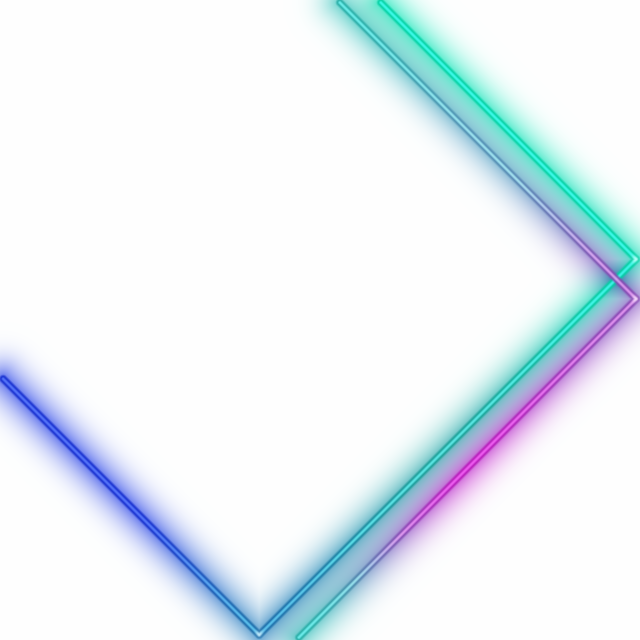
This background is drawn by a WebGL 2 fragment shader. Its source:

```glsl
#version 300 es
precision highp float;

uniform vec2 u_resolution;
out vec4 outColor;

// Sizes, in canvas units
const float TUBE_RADIUS = 0.0062;
const float CORE_RADIUS = 0.0030;
const float HALO_WIDTH = 0.036;
const float RIM_WIDTH = 0.012;
const float CORNER_SPARK = 0.007;

// Strengths
const float HALO_STRENGTH = 0.36;
const float RIM_STRENGTH = 0.44;
const float TUBE_SHADE = 0.90;
const float CORE_LIGHT = 0.36;

// Colours
const vec3 PAPER = vec3(0.995, 0.998, 0.998);
const vec3 MINT = vec3(0.02, 0.91, 0.72);
const vec3 TEAL = vec3(0.12, 0.70, 0.66);
const vec3 AQUA = vec3(0.18, 0.76, 0.73);
const vec3 SKY = vec3(0.36, 0.62, 0.78);
const vec3 OCEAN = vec3(0.12, 0.48, 0.74);
const vec3 BLUE = vec3(0.10, 0.21, 0.90);
const vec3 VIOLET = vec3(0.60, 0.32, 0.78);
const vec3 MAGENTA = vec3(0.80, 0.12, 0.81);

// Corners of the two bent tubes
const vec2 OUTER_TOP = vec2(0.595, 0.996);
const vec2 OUTER_RIGHT = vec2(0.994, 0.595);
const vec2 OUTER_BOTTOM = vec2(0.405, 0.008);
const vec2 OUTER_LEFT = vec2(0.005, 0.408);
const vec2 INNER_TOP = vec2(0.531, 0.996);
const vec2 INNER_RIGHT = vec2(0.994, 0.533);
const vec2 INNER_BOTTOM = vec2(0.467, 0.004);

// A point on a tube: its distance and the tube colour there
struct Tube {
    float dist;
    vec3 tint;
};

// Straight piece with a three-stop gradient from a to b
Tube piece(vec2 p, vec2 a, vec2 b, vec3 first, vec3 middle, vec3 last) {
    vec2 along = b - a;
    float t = clamp(dot(p - a, along) / dot(along, along), 0.0, 1.0);
    vec3 tint = mix(first, middle, smoothstep(0.0, 0.5, t));
    tint = mix(tint, last, smoothstep(0.5, 1.0, t));
    return Tube(length(p - a - along * t), tint);
}

Tube nearest(Tube a, Tube b) {
    if (a.dist < b.dist) return a;
    return b;
}

// Soft light that stains the paper
vec3 addGlow(vec3 color, Tube tube) {
    float reach = tube.dist / HALO_WIDTH;
    float amount = HALO_STRENGTH * exp(-reach * reach)
                 + RIM_STRENGTH * exp(-tube.dist / RIM_WIDTH);
    return color * mix(vec3(1.0), tube.tint, amount);
}

// Saturated body with a pale line in its centre
vec3 addTube(vec3 color, Tube tube, float pixel) {
    float body = 1.0 - smoothstep(TUBE_RADIUS - 0.003, TUBE_RADIUS + pixel, tube.dist);
    float core = 1.0 - smoothstep(0.0, CORE_RADIUS + pixel * 0.5, tube.dist);
    vec3 shaded = mix(tube.tint * TUBE_SHADE, tube.tint, core);
    vec3 lit = mix(shaded, min(tube.tint * 1.2 + 0.3, 1.0), core * CORE_LIGHT * 2.0);
    return mix(color, lit, body * 0.9);
}

// Small glint where a tube bends
float spark(vec2 p, vec2 corner) {
    float r = length(p - corner) / CORNER_SPARK;
    return exp(-r * r);
}

void main() {
    float side = min(u_resolution.x, u_resolution.y);
    vec2 p = (gl_FragCoord.xy - 0.5 * u_resolution) / side + 0.5;
    float pixel = 1.0 / side;

    // Outer tube: mint through teal to blue
    Tube outer = piece(p, OUTER_TOP, OUTER_RIGHT, MINT, MINT, MINT);
    outer = nearest(outer, piece(p, OUTER_RIGHT, OUTER_BOTTOM, MINT, TEAL, OCEAN));
    outer = nearest(outer, piece(p, OUTER_BOTTOM, OUTER_LEFT, OCEAN, BLUE, BLUE));

    // Inner tube: aqua through violet and magenta, back to aqua
    Tube inner = piece(p, INNER_TOP, INNER_RIGHT, AQUA, SKY, VIOLET);
    inner = nearest(inner, piece(p, INNER_RIGHT, INNER_BOTTOM, VIOLET, MAGENTA, AQUA));

    vec3 color = addGlow(PAPER, outer);
    color = addGlow(color, inner);
    color = addTube(color, outer, pixel);
    color = addTube(color, inner, pixel);

    float glint = spark(p, OUTER_RIGHT) + spark(p, OUTER_BOTTOM) + spark(p, INNER_RIGHT);
    float onTube = 1.0 - smoothstep(0.0, TUBE_RADIUS, min(outer.dist, inner.dist));
    color = mix(color, vec3(1.0), 0.6 * clamp(glint, 0.0, 1.0) * onTube);

    outColor = vec4(color, 1.0);
}
```
